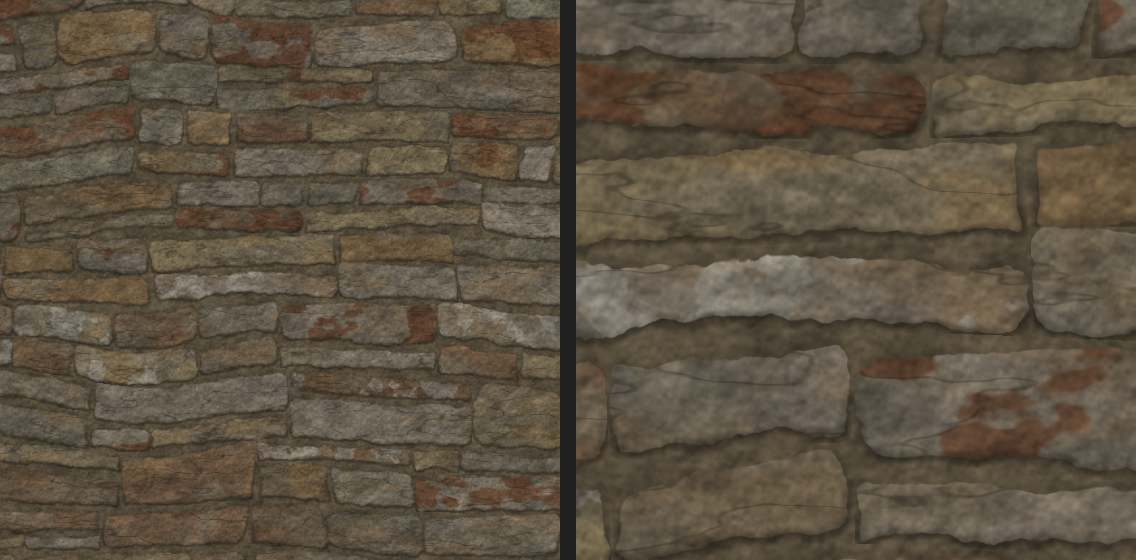
Left, the full canvas; right, a detail of the centre.
Write a WebGL 1 fragment shader that draws this texture.

```glsl
precision highp float;
// Dry-laid wall of weathered, rust-stained fieldstones in dark earthy mortar.
uniform vec2 u_resolution;

#define COURSES 9.0        // main courses over the canvas height
#define BLOCKS 3.5         // blocks along one course
#define SPLIT_CHANCE 0.45  // blocks cut into two side by side
#define MORTAR_GAP 0.0044  // mean margin around a stone
#define EDGE_ROUGHNESS 0.016
#define RELIEF 1.0         // strength of surface lighting
#define GRAIN 0.27         // strength of fine speckle
#define MOTTLE 0.5         // strength of weathering blotches
#define CRACKS 0.2         // darkness of bedding cracks
#define RUST_SHARE 0.36    // stones carrying rust stains
#define LICHEN_SHARE 0.07  // stones carrying pale lichen

const vec3 GREY = vec3(0.425, 0.395, 0.345);
const vec3 SLATE = vec3(0.380, 0.360, 0.305);
const vec3 OLIVE = vec3(0.415, 0.372, 0.280);
const vec3 TAN = vec3(0.420, 0.345, 0.245);
const vec3 BROWN = vec3(0.370, 0.295, 0.225);
const vec3 RUST = vec3(0.350, 0.235, 0.160);
const vec3 LICHEN = vec3(0.490, 0.475, 0.435);
const vec3 MORTAR = vec3(0.330, 0.295, 0.230);

struct Stone { vec2 lo; vec2 hi; vec2 id; };

float hash(vec2 p) {
  vec3 q = fract(vec3(p.xyx) * 0.1031);
  q += dot(q, q.yzx + 33.33);
  return fract((q.x + q.y) * q.z);
}
float noise(vec2 p) {
  vec2 i = floor(p), f = fract(p);
  f = f * f * (3.0 - 2.0 * f);
  return mix(mix(hash(i), hash(i + vec2(1.0, 0.0)), f.x),
             mix(hash(i + vec2(0.0, 1.0)), hash(i + 1.0), f.x), f.y);
}
float fbm(vec2 p) {
  float sum = 0.0, amp = 0.533;
  for (int k = 0; k < 4; k++) {
    sum += amp * noise(p);
    p = mat2(1.6, 1.2, -1.2, 1.6) * p + 17.0;
    amp *= 0.5;
  }
  return sum;
}
// Jittered one-dimensional grid: low edge, high edge and index around x.
float edgeAt(float i, float seed) { return i + 0.6 * (hash(vec2(i, seed)) - 0.5); }
vec3 spanAt(float x, float seed) {
  float i = floor(x);
  if (x < edgeAt(i, seed)) i -= 1.0;
  else if (x >= edgeAt(i + 1.0, seed)) i += 1.0;
  return vec3(edgeAt(i, seed), edgeAt(i + 1.0, seed), i);
}
// Courses hold blocks; blocks split into layers, layers into stones.
Stone findStone(vec2 p) {
  vec3 row = spanAt(p.y * COURSES, 3.0);
  float shift = hash(vec2(row.z, 5.0));
  vec3 col = spanAt(p.x * BLOCKS + shift, row.z + 17.0);
  vec2 lo = vec2((col.x - shift) / BLOCKS, row.x / COURSES);
  vec2 hi = vec2((col.y - shift) / BLOCKS, row.y / COURSES);
  vec2 id = vec2(col.z, row.z) + 40.0;
  if (hash(id + 0.3) < smoothstep(0.05, 0.14, hi.y - lo.y)) {
    float cut = mix(lo.y, hi.y, mix(0.32, 0.68, hash(id + 0.7)));
    if (p.y < cut) { hi.y = cut; id.x += 57.0; } else { lo.y = cut; id.y += 91.0; }
  }
  if (hash(id + 1.3) < SPLIT_CHANCE) {
    float cut = mix(lo.x, hi.x, mix(0.28, 0.72, hash(id + 1.7)));
    if (p.x < cut) { hi.x = cut; id.x += 133.0; } else { lo.x = cut; id.y += 171.0; }
  }
  return Stone(lo, hi, id);
}
// Tilted, tapered, rounded block with a ragged outline.
float stoneDistance(vec2 p, Stone s) {
  vec2 q = p - 0.5 * (s.lo + s.hi);
  vec2 size = 0.5 * (s.hi - s.lo) - MORTAR_GAP * mix(0.5, 1.5, hash(s.id + 2.1));
  float tilt = (hash(s.id + 2.5) - 0.5) * 0.09;
  q.y += q.x * tilt;
  size.y -= 0.35 * abs(tilt) * size.x;
  float side = sign(hash(s.id + 2.9) - 0.5);
  size.y *= 1.0 - 0.2 * hash(s.id + 3.3) * (0.5 + 0.5 * side * q.x / size.x);
  float radius = min(size.x, size.y) * mix(0.1, 0.6, hash(s.id + 3.7));
  vec2 a = abs(q) - size + radius;
  float d = length(max(a, 0.0)) + min(max(a.x, a.y), 0.0) - radius;
  return d + EDGE_ROUGHNESS * (fbm(p * 26.0) - 0.5) + 0.005 * (fbm(p * 110.0) - 0.5);
}
float surface(vec2 p) { return fbm(p * vec2(22.0, 34.0)) + 0.45 * fbm(p * 110.0); }
vec3 stoneColour(vec2 p, vec2 id) {
  float pick = hash(id + 4.1);
  vec3 c = pick < 0.3 ? GREY : pick < 0.52 ? SLATE : pick < 0.7 ? OLIVE : pick < 0.82 ? TAN : BROWN;
  vec2 local = p + id * 7.3;
  // Soft bands of neighbouring tones, then stains, lichen and cracks.
  c = mix(c, TAN, 0.6 * smoothstep(0.46, 0.68, fbm(local * vec2(9.0, 22.0))));
  c = mix(c, SLATE, 0.6 * smoothstep(0.46, 0.66, fbm(local * vec2(13.0, 24.0) + 31.0)));
  float stain = smoothstep(0.52, 0.59, fbm(local * vec2(17.0, 29.0) + 53.0));
  c = mix(c, RUST, 0.8 * stain * step(hash(id + 4.9), RUST_SHARE));
  float crust = smoothstep(0.54, 0.6, fbm(local * 33.0 + 71.0));
  c = mix(c, LICHEN, 0.7 * crust * step(hash(id + 5.3), LICHEN_SHARE));
  float seam = abs(fbm(local * vec2(8.0, 32.0) + 11.0) - 0.52);
  c *= 1.0 - CRACKS * (1.0 - smoothstep(0.0, 0.025, seam));
  return c * mix(0.92, 1.07, hash(id + 5.7)) * (1.0 + MOTTLE * (fbm(local * vec2(38.0, 60.0)) - 0.5));
}
void main() {
  vec2 uv = gl_FragCoord.xy / u_resolution.y;
  float pixel = 1.0 / u_resolution.y;
  vec2 warp = vec2(noise(uv * 5.0 + 9.0), noise(uv * vec2(4.0, 3.0) + 23.0)) - 0.5;
  vec2 p = uv + warp * vec2(0.03, 0.04);
  Stone s = findStone(p);
  float d = stoneDistance(p, s);
  float below = 1.0 - smoothstep(-0.5, 0.3, (p.y - 0.5 * (s.lo.y + s.hi.y)) / (s.hi.y - s.lo.y));
  // Light falls from above; rims darken, most of all underneath.
  float light = surface(uv) - surface(uv + vec2(-0.001, 0.0025));
  float speckle = 0.65 * noise(uv * 290.0) + 0.35 * noise(uv * 150.0 + 7.0) - 0.5;
  vec3 stone = stoneColour(uv, s.id) * (1.0 - smoothstep(-0.006, 0.0, d) * mix(0.0, 0.22, below));
  float shadow = (1.0 - smoothstep(0.0, 0.007, d)) * mix(0.1, 0.36, below);
  vec3 mortar = MORTAR * (1.0 - shadow) * mix(0.78, 1.22, fbm(uv * 48.0 + 3.0));
  vec3 c = mix(stone, mortar, smoothstep(-1.2 * pixel, 1.2 * pixel, d));
  gl_FragColor = vec4(c * (1.0 + RELIEF * light + GRAIN * speckle), 1.0);
}
```
